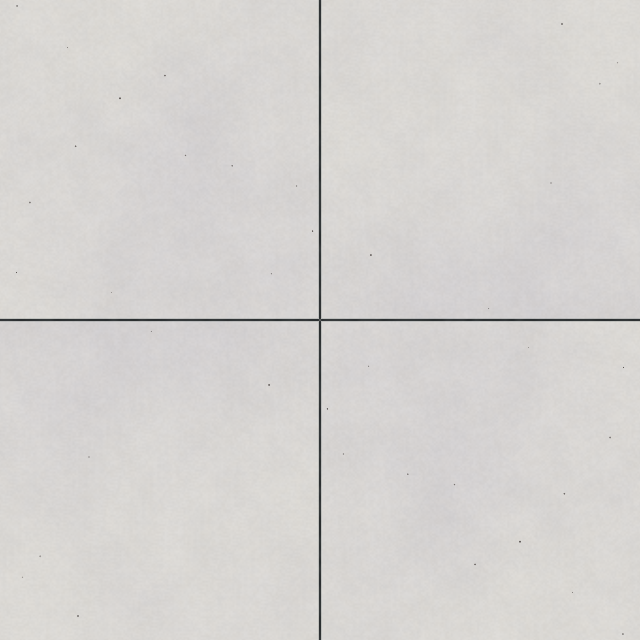
This texture is drawn by a three.js fragment shader. Its source:

```glsl
varying vec2 vUv;

const float TILES = 2.0;
const float JOINT_HALF_WIDTH = 0.0019;
const float JOINT_SOFTNESS = 0.0009;
const float BEVEL_WIDTH = 0.005;
const float SPECK_CELLS = 9.0;       // per tile side
const float SPECK_CHANCE = 0.1;
const float SPECK_RADIUS = 0.0030;   // in tile units
const float GRAIN_STRENGTH = 0.032;
const float MOTTLE_STRENGTH = 0.030;
const vec3 WARM_STONE = vec3(0.857, 0.848, 0.832);
const vec3 COOL_STONE = vec3(0.826, 0.815, 0.819);
const vec3 JOINT_COLOR = vec3(0.19, 0.205, 0.21);
const vec3 CROSSING_COLOR = vec3(0.36, 0.37, 0.37);
const vec3 SPECK_COLOR = vec3(0.36, 0.34, 0.33);

float hash(vec2 p) {
  return fract(sin(dot(p, vec2(127.1, 311.7))) * 43758.5453);
}

float noise(vec2 p) {
  vec2 i = floor(p);
  vec2 f = fract(p);
  f = f * f * (3.0 - 2.0 * f);
  return mix(mix(hash(i), hash(i + vec2(1.0, 0.0)), f.x),
             mix(hash(i + vec2(0.0, 1.0)), hash(i + vec2(1.0, 1.0)), f.x), f.y);
}

float fbm(vec2 p) {
  float sum = 0.0;
  float amplitude = 0.5;
  for (int i = 0; i < 5; i++) {
    sum += amplitude * noise(p);
    p = p * 2.03 + 17.3;
    amplitude *= 0.5;
  }
  return sum;
}

// Sparse dark pits, one candidate per cell, kept inside the cell
float specks(vec2 tileUv, float seed) {
  vec2 grid = tileUv * SPECK_CELLS;
  vec2 id = floor(grid) + seed;
  vec2 center = 0.1 + 0.8 * vec2(hash(id + 3.1), hash(id + 8.7));
  float dist = length(fract(grid) - center) / SPECK_CELLS;
  float radius = SPECK_RADIUS * mix(0.6, 1.1, hash(id + 5.9));
  float present = step(hash(id + 1.3), SPECK_CHANCE);
  return present * (1.0 - smoothstep(radius * 0.4, radius * 1.5, dist))
       * mix(0.45, 1.0, hash(id + 9.2));
}

vec3 stone(vec2 tileUv, float seed) {
  vec2 p = tileUv + seed;

  // Broad cool cloud, placed differently on each kind of tile
  vec2 cloudCenter = mix(vec2(0.62, 0.32), vec2(0.58, 0.05), step(0.5, seed));
  float cloud = 1.0 - smoothstep(0.05, 0.75, length((tileUv - cloudCenter) * vec2(0.9, 1.1)));
  float mottle = fbm(p * 4.0 + 2.7) - 0.5;
  float coolness = clamp(0.12 + 0.75 * cloud + 0.9 * mottle, 0.0, 1.0);
  vec3 color = mix(WARM_STONE, COOL_STONE, coolness);

  // Soft patches and fine mineral grain
  color += MOTTLE_STRENGTH * (fbm(p * 11.0 + 31.0) - 0.5);
  float grain = 0.6 * noise(p * 170.0) + 0.4 * noise(p * 83.0 + 9.0) - 0.5;
  color += GRAIN_STRENGTH * grain;
  float tint = noise(p * 60.0 + 47.0) - 0.5;
  color += vec3(0.006, 0.001, -0.008) * tint;

  return mix(color, SPECK_COLOR, specks(tileUv, seed * 37.0));
}

void main() {
  // The lower row repeats the upper row turned by half a circle
  vec2 uv = vUv.y < 0.5 ? 1.0 - vUv : vUv;
  vec2 grid = uv * TILES;
  float seed = mod(floor(grid.x), TILES);
  vec3 color = stone(fract(grid), seed);

  // Distance to the joints between the tiles
  vec2 jointDist = abs(vUv - 0.5);
  float nearest = min(jointDist.x, jointDist.y);

  // Pale worn rim beside each joint
  float rim = 1.0 - smoothstep(JOINT_HALF_WIDTH, BEVEL_WIDTH, nearest);
  color += vec3(0.002, 0.012, 0.010) * rim;

  // Dark joints with a dusty crossing
  vec2 lines = 1.0 - smoothstep(JOINT_HALF_WIDTH - JOINT_SOFTNESS,
                                JOINT_HALF_WIDTH + JOINT_SOFTNESS, jointDist);
  vec3 joint = JOINT_COLOR + 0.05 * (noise(vUv * 90.0) - 0.5);
  joint = mix(joint, CROSSING_COLOR, lines.x * lines.y);
  color = mix(color, joint, max(lines.x, lines.y));

  gl_FragColor = vec4(color, 1.0);
}
```
